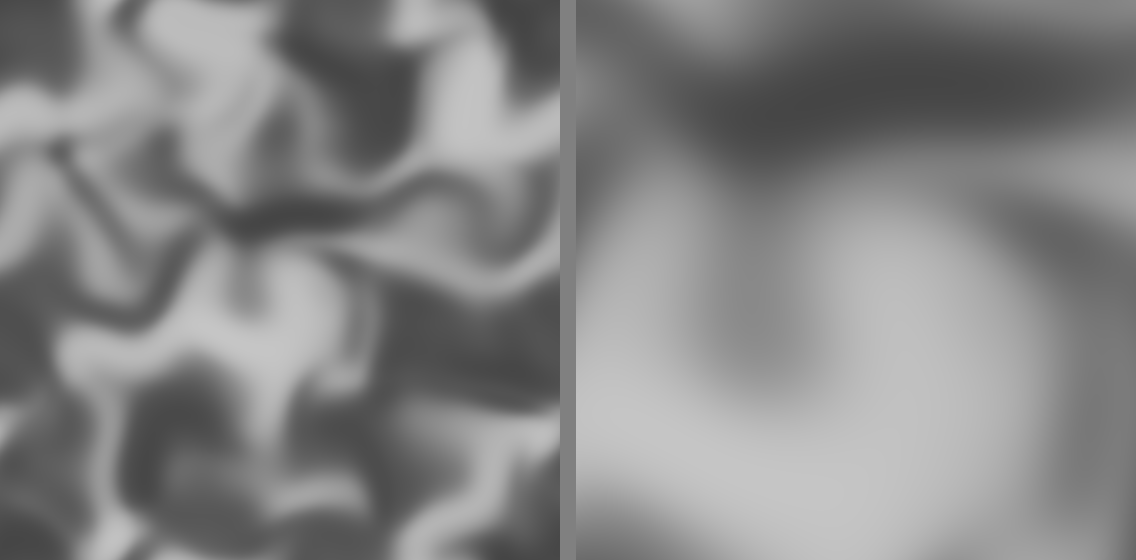
Left: the whole. Right: its middle third, enlarged.
This texture is drawn by a three.js fragment shader. Its source:

```glsl
// Soft grey smoke: seamless gradient noise bent into curls by a second noise.

#define CELLS 5.0          // noise cells across the tile, whole number
#define WARP_CELLS 5.0     // cells of the bending noise, whole number
#define WARP_AMOUNT 0.21   // bending distance in tile widths
#define MID_GREY 0.515
#define GREY_RANGE 0.31    // furthest departure from the middle grey
#define CONTRAST 2.7

varying vec2 vUv;

const float TAU = 6.2831853;

float hash(vec2 p) {
  return fract(sin(dot(p, vec2(127.1, 311.7))) * 43758.5453);
}

// Unit gradient of a lattice corner, wrapped to the period
vec2 cornerGradient(vec2 corner, float period, float seed) {
  float angle = TAU * hash(mod(corner, period) + seed);
  return vec2(cos(angle), sin(angle));
}

// Gradient noise around zero that repeats after a whole number of cells
float tileNoise(vec2 uv, float period, float seed) {
  vec2 p = uv * period;
  vec2 cell = floor(p);
  vec2 f = p - cell;
  vec2 blend = f * f * f * (f * (f * 6.0 - 15.0) + 10.0);
  vec2 right = vec2(1.0, 0.0);
  vec2 up = vec2(0.0, 1.0);

  float a = dot(cornerGradient(cell, period, seed), f);
  float b = dot(cornerGradient(cell + right, period, seed), f - right);
  float c = dot(cornerGradient(cell + up, period, seed), f - up);
  float d = dot(cornerGradient(cell + 1.0, period, seed), f - 1.0);
  return mix(mix(a, b, blend.x), mix(c, d, blend.x), blend.y);
}

void main() {
  // Bend the plane so that round blobs become hooks and curls
  vec2 bend = vec2(tileNoise(vUv, WARP_CELLS, 17.0),
                   tileNoise(vUv, WARP_CELLS, 43.0));
  vec2 bentUv = vUv + WARP_AMOUNT * bend;

  // Offset by half a cell so the two lattices do not coincide
  float smoke = CONTRAST * tileNoise(bentUv + 0.5 / CELLS, CELLS, 71.0);

  // Soft limit keeps the extremes from clipping
  float grey = MID_GREY + GREY_RANGE * smoke / sqrt(1.0 + smoke * smoke);
  gl_FragColor = vec4(vec3(grey), 1.0);
}
```
